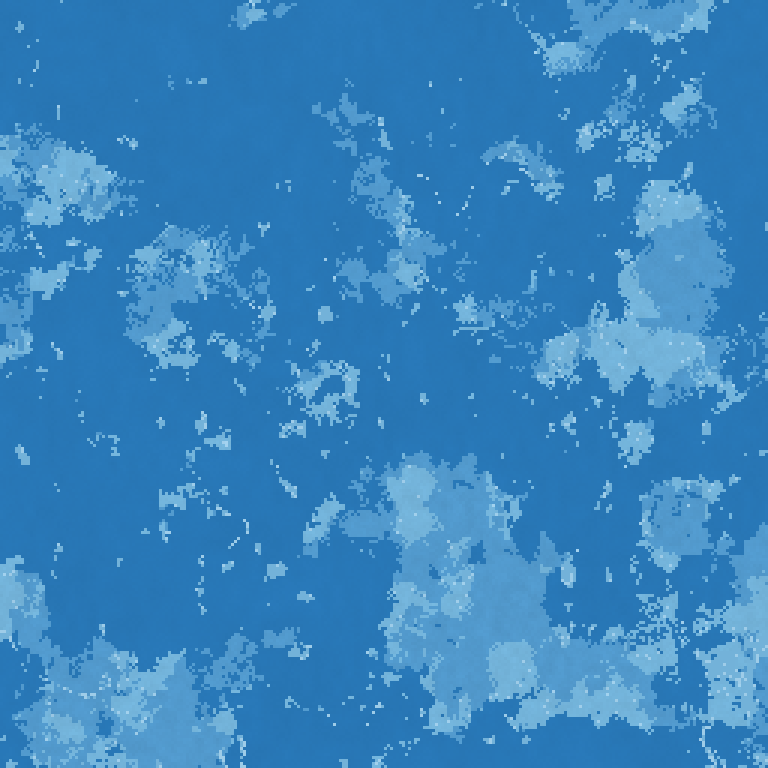
Write a Shadertoy shader that draws this texture.

```glsl
// Weathered blue paint: ragged pale patches, angular chips and broken hairline
// cracks over a nearly flat blue ground. Layered noise is thresholded on a
// fine grid, with broad wear zones steering where the paint has come away.

const vec3 BLUE = vec3(0.157, 0.467, 0.714);
const vec3 WORN = vec3(0.32, 0.60, 0.80);
const vec3 PALE = vec3(0.45, 0.70, 0.85);
const vec3 BRIGHT = vec3(0.62, 0.80, 0.91);

const float GRAIN_CELLS = 256.0;   // fine grid across the canvas
const float PATCH_SCALE = 9.0;
const float CHIP_SCALE = 34.0;
const float PATCH_LEVEL = 0.64;    // higher leaves more blue
const float PALE_LEVEL = 0.085;
const float FLAKE_LEVEL = 0.78;
const float CRACK_WIDTH = 0.009;

float hash(vec2 cell) {
    uvec2 q = uvec2(ivec2(cell)) * uvec2(1597u, 3571u);
    uint n = (q.x ^ (q.y << 7)) * 74747u + q.y;
    n = (n ^ (n >> 15)) * 277803u;
    n = (n ^ (n >> 13)) * 69069u;
    n ^= n >> 16;
    return float(n & 65535u) / 65535.0;
}

float noise(vec2 p) {
    vec2 i = floor(p), f = fract(p);
    f = f * f * (3.0 - 2.0 * f);
    float low = mix(hash(i), hash(i + vec2(1, 0)), f.x);
    float high = mix(hash(i + vec2(0, 1)), hash(i + vec2(1, 1)), f.x);
    return mix(low, high, f.y);
}

float fbm(vec2 p) {
    float sum = 0.0, weight = 0.5;
    for (int i = 0; i < 4; i++) {
        sum += weight * noise(p);
        p = mat2(1.6, 1.2, -1.2, 1.6) * p + 17.3;
        weight *= 0.5;
    }
    return sum / 0.9375;
}

// Random value of the nearest chip centre, giving angular plates
float chipValue(vec2 p) {
    vec2 base = floor(p);
    float nearest = 9.0, value = 0.0;
    for (int y = -1; y <= 1; y++)
    for (int x = -1; x <= 1; x++) {
        vec2 cell = base + vec2(x, y);
        vec2 centre = cell + vec2(hash(cell + 211.0), hash(cell + 467.0));
        float d = dot(p - centre, p - centre);
        if (d < nearest) { nearest = d; value = hash(cell + 809.0); }
    }
    return value;
}

// Soft falloff around a line segment
float zone(vec2 p, vec2 a, vec2 b, float radius) {
    vec2 pa = p - a, ba = b - a;
    float t = clamp(dot(pa, ba) / max(dot(ba, ba), 1e-5), 0.0, 1.0);
    vec2 d = (pa - ba * t) / radius;
    return exp(-dot(d, d));
}

float wearAt(vec2 p) {
    vec2 corner = vec2(0.87, 0.12), lowLeft = vec2(0.10, 0.08), calm = vec2(0.45, 0.87);
    return 0.26 * zone(p, corner, corner, 0.22)
         + 0.14 * zone(p, vec2(0.28, 0.58), vec2(0.58, 0.43), 0.11)
         + 0.12 * zone(p, lowLeft, lowLeft, 0.25)
         + 0.16 * zone(p, vec2(0.70, 0.98), vec2(0.86, 0.58), 0.09)
         - 0.14 * zone(p, calm, calm, 0.25);
}

vec3 paint(vec2 uv) {
    vec2 cell = floor(uv * GRAIN_CELLS);
    vec2 p = (cell + 0.5) / GRAIN_CELLS;
    float grain = hash(cell + 1301.0) - 0.5;
    float spark = hash(cell + 2903.0);
    float wear = wearAt(p);
    float chip = chipValue(p * CHIP_SCALE) - 0.5;

    // Quiet brushed ground
    float brush = noise(p * vec2(75.0, 48.0) + 9.0) + noise(p * 13.0 + 31.0) - 1.0;
    vec3 col = BLUE * (1.0 + 0.025 * brush + 0.012 * grain);

    // Large ragged patches in two tones
    vec2 warp = vec2(noise(p * 22.0 + 51.0), noise(p * 22.0 + 87.0)) - 0.5;
    float roughness = mix(0.02, 0.13, noise(p * 6.0 + 143.0));
    float fray = noise(p * 85.0 + 61.0) - 0.5;
    float patchHeight = fbm(p * PATCH_SCALE + 0.35 * warp + 23.0)
                      + wear + 0.12 * chip + 0.14 * fray + roughness * grain;
    float tone = fbm(p * 15.0 + 301.0) - 0.5 + 0.5 * wear
               + 0.14 * chip + 0.08 * fray + 0.08 * grain;
    vec3 worn = tone > PALE_LEVEL ? PALE : WORN;
    if (tone > PALE_LEVEL && spark > 0.965) worn = BRIGHT;
    if (patchHeight > PATCH_LEVEL) col = worn * (1.0 + 0.05 * fray + 0.025 * grain);

    // Small upright flakes scattered near the patches
    float flake = fbm(p * vec2(38.0, 27.0) + 411.0) + 0.3 * wear + 0.05 * grain;
    if (flake > FLAKE_LEVEL) col = spark > 0.88 ? BRIGHT : PALE;

    // Thin broken cracks, visible only in places
    vec2 c = p * vec2(5.0, 3.2) + 0.25 * warp + 71.0;
    float crack = abs(noise(c) + 0.25 * noise(c * 4.0) - 0.625);
    float shown = noise(p * 6.5 + 521.0);
    if (crack < CRACK_WIDTH && shown > 0.58 && spark > 0.5)
        col = spark > 0.72 ? BRIGHT : PALE;
    return col;
}

void mainImage(out vec4 fragColor, in vec2 fragCoord) {
    // Four samples smooth the grid edges at any canvas size
    vec3 sum = vec3(0.0);
    for (int i = 0; i < 4; i++) {
        vec2 offset = vec2(i & 1, i >> 1) * 0.5 - 0.25;
        sum += paint((fragCoord + offset) / iResolution.y);
    }
    fragColor = vec4(sum * 0.25, 1.0);
}
```
